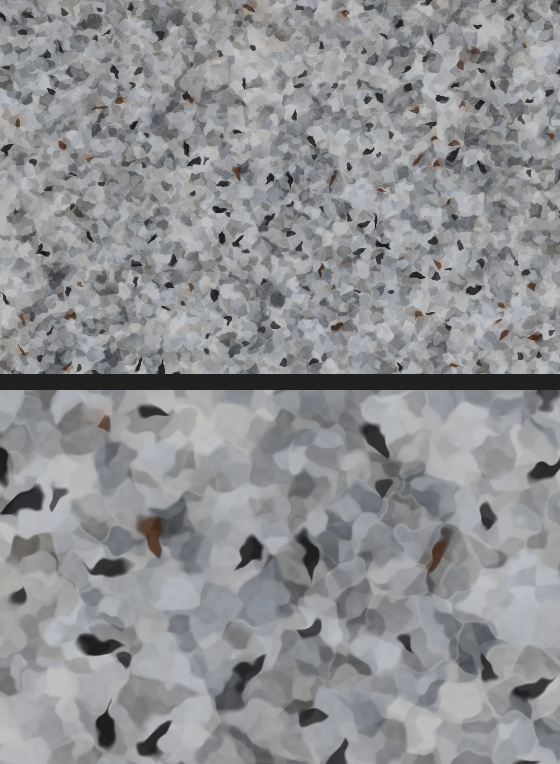
Top, the full canvas; bottom, a detail of the centre.
Write a WebGL 1 fragment shader that draws this texture.

```glsl
precision highp float;
// Grey granite: ragged translucent grains with pale rims, dark mica flecks and rust stains.
uniform vec2 u_resolution;

vec3 hash3(vec2 p) {
  vec3 q = fract(p.xyx * vec3(0.1031, 0.1030, 0.0973));
  q += dot(q, q.yxz + 33.33);
  return fract((q.xxy + q.yzz) * q.zyx);
}

vec3 noise3(vec2 p) {
  vec2 i = floor(p), f = fract(p);
  f = f * f * (3.0 - 2.0 * f);
  return mix(mix(hash3(i), hash3(i + vec2(1.0, 0.0)), f.x),
             mix(hash3(i + vec2(0.0, 1.0)), hash3(i + 1.0), f.x), f.y);
}

// Soft-edged Voronoi grains: xyz = random traits of the grain, w = distance to its border.
vec4 grains(vec2 p, float softness) {
  vec2 cell = floor(p);
  vec3 traits = vec3(0.0);
  float total = 0.0, nearest = 9.0, second = 9.0;
  for (int y = -1; y <= 1; y++) {
    for (int x = -1; x <= 1; x++) {
      vec2 id = cell + vec2(float(x), float(y));
      vec3 seed = hash3(id);
      float d = length(id + seed.xy - p) + 0.25 * seed.z;
      float weight = exp(-d / softness);
      traits += weight * hash3(id + 57.0);
      total += weight;
      second = min(second, max(nearest, d));
      nearest = min(nearest, d);
    }
  }
  return vec4(traits / total, second - nearest);
}

// Tapered slivers at random angles: x = dark cover, y = rusty share, z = stain around rust.
vec3 flecks(vec2 p) {
  vec2 cell = floor(p);
  vec3 result = vec3(0.0);
  for (int y = -1; y <= 1; y++) {
    for (int x = -1; x <= 1; x++) {
      vec2 id = cell + vec2(float(x), float(y));
      vec3 seed = hash3(id + 211.0);
      vec3 shape = hash3(id + 389.0);
      float cluster = noise3(id * 0.3 + 5.0).x;
      float present = step(seed.z, 0.15 + 0.75 * cluster);
      vec2 q = p - id - seed.xy;
      float angle = 6.2832 * shape.x;
      q = mat2(cos(angle), sin(angle), -sin(angle), cos(angle)) * q;
      float halfLength = mix(0.13, 0.32, shape.y * shape.y);
      float halfWidth = mix(0.06, 0.14, shape.z);
      float taper = clamp(1.0 + 0.6 * q.x / halfLength, 0.35, 1.6);
      float d = (length(q / vec2(halfLength, halfWidth * taper)) - 1.0) * halfWidth;
      float cover = present * smoothstep(0.025, -0.025, d);
      float rusty = step(0.8, fract(shape.x * 7.0 + shape.z * 5.0));
      result.y = mix(result.y, rusty, cover);
      result.x = max(result.x, cover * mix(0.72, 1.0, shape.y));
      result.z = max(result.z, present * rusty * smoothstep(0.45, 0.0, length(q)));
    }
  }
  return result;
}

void main() {
  vec2 p = gl_FragCoord.xy / u_resolution.y;

  // Ragged outlines from two scales of displacement
  vec2 ragged = p + 0.013 * (noise3(p * 48.0).xy - 0.5)
                  + 0.007 * (noise3(p * 105.0 + 31.0).xy - 0.5);
  vec4 coarse = grains(ragged * 29.0 + 13.0, 0.035);
  vec4 fine = grains(ragged * 54.0 + 71.0, 0.06);
  vec3 cloud = noise3(p * 6.0 + 3.0);
  vec3 patches = noise3(p * 14.0 + 43.0);
  vec3 grit = noise3(p * 170.0);

  // Tone, skewed so that the pale end is compressed
  float x = 0.25 * (coarse.x - 0.5) + 0.21 * (fine.x - 0.5)
          + 0.11 * (cloud.x - 0.5) + 0.11 * (patches.x - 0.5) + 0.04 * (grit.x - 0.5);
  float tone = 0.59 + x - 1.4 * x * x;

  // Thin broken pale rims between grains
  float rim = smoothstep(0.13, 0.0, coarse.w) * smoothstep(0.35, 0.75, patches.y)
            + 0.5 * smoothstep(0.16, 0.0, fine.w) * fine.z;
  tone += 0.09 * rim * smoothstep(0.75, 0.45, tone);

  // Cool blue-grey to warm cream grains
  float warmth = coarse.y + 0.5 * fine.y + 0.7 * cloud.y - 1.1;
  vec3 color = vec3(tone - 0.004, tone, tone + 0.008)
             + 0.022 * warmth * vec3(1.0, 0.15, -1.1);

  // Mica flecks and the rust stains around some of them
  vec3 fleck = flecks(ragged * 15.0);
  float stain = fleck.z * smoothstep(0.3, 0.8, fine.z);
  color *= mix(vec3(1.0), vec3(0.88, 0.74, 0.62), 0.8 * stain);
  vec3 mica = vec3(0.12, 0.12, 0.13) + 0.1 * (fine.x - 0.3);
  vec3 rust = vec3(0.31, 0.21, 0.15) + 0.12 * (fine.x - 0.5);
  color = mix(color, mix(mica, rust, fleck.y), fleck.x);

  gl_FragColor = vec4(clamp(color, 0.0, 1.0), 1.0);
}
```
